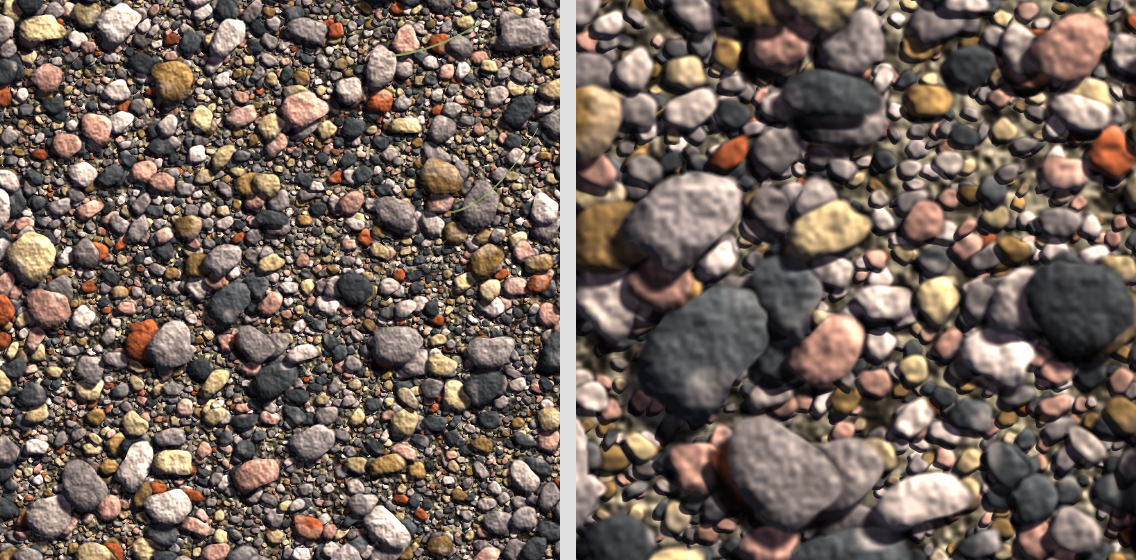
Left: the whole. Right: its middle third, enlarged.
Give the GLSL for this texture, as a three.js fragment shader.

```glsl
// Sunlit gravel: five layers of scattered pebbles, from fine grit to large stones,
// painted small to large over rough sandy soil. Each stone is a wobbly rounded
// ellipse with domed sunlight and a thrown shadow; a few grass blades lie on top.
varying vec2 vUv;

const int LAYERS = 5;
const float FINEST_CELLS = 92.0;      // grid cells across for the smallest stones
const float LAYER_RATIO = 0.61;       // cell count ratio between layers
const float FINE_DENSITY = 0.72;      // chance of a stone per cell, smallest layer
const float COARSE_DENSITY = 0.40;    // same, largest layer
const float EDGE = 0.0016;            // edge softness in canvas units
const float SHADOW_REACH = 0.42;      // shadow shift relative to stone radius
const vec3 SUN_DIR = vec3(0.50, 0.62, 0.60);
const vec3 SUN = vec3(1.38, 1.30, 1.16);
const vec3 SKY = vec3(0.19, 0.19, 0.24);
const vec3 SHADE = vec3(0.24, 0.23, 0.29);
const vec3 SOIL_DARK = vec3(0.24, 0.20, 0.16);
const vec3 SOIL_LIGHT = vec3(0.80, 0.73, 0.60);
const vec3 SLATE = vec3(0.29, 0.31, 0.33);
const vec3 GREY = vec3(0.56, 0.53, 0.53);
const vec3 PALE = vec3(0.88, 0.82, 0.79);
const vec3 PINK = vec3(0.80, 0.62, 0.56);
const vec3 CREAM = vec3(0.85, 0.76, 0.58);
const vec3 OCHRE = vec3(0.62, 0.50, 0.32);
const vec3 RUST = vec3(0.66, 0.36, 0.23);
const vec3 GRASS = vec3(0.56, 0.63, 0.38);

float hash(vec2 p) {
  vec3 q = fract(vec3(p.xyx) * 0.1031);
  q += dot(q, q.yzx + 33.33);
  return fract((q.x + q.y) * q.z);
}

vec2 hash2(vec2 p) { return vec2(hash(p), hash(p + 57.3)); }

float noise(vec2 p) {
  vec2 i = floor(p), f = fract(p);
  f = f * f * (3.0 - 2.0 * f);
  return mix(mix(hash(i), hash(i + vec2(1.0, 0.0)), f.x),
             mix(hash(i + vec2(0.0, 1.0)), hash(i + vec2(1.0, 1.0)), f.x), f.y);
}

float roughness(vec2 p) {
  return 0.45 * noise(p * 55.0) + 0.33 * noise(p * 121.0 + 9.0) + 0.22 * noise(p * 247.0 + 31.0);
}

vec3 stoneColour(float pick) {
  if (pick < 0.22) return SLATE;
  if (pick < 0.42) return GREY;
  if (pick < 0.58) return PALE;
  if (pick < 0.72) return PINK;
  if (pick < 0.85) return CREAM;
  if (pick < 0.95) return OCHRE;
  return RUST;
}

// Normalised distance from a stone centre: 1.0 on the outline
float outline(vec2 q, float seed, float power) {
  float a = atan(q.y, q.x + 0.00001);
  vec2 m = pow(abs(q) + 0.0001, vec2(power));
  float wobble = 0.09 * sin(2.0 * a + seed * 40.0) + 0.07 * sin(3.0 * a + seed * 91.0)
               + 0.035 * sin(5.0 * a + seed * 63.0);
  return pow(m.x + m.y, 1.0 / power) * (1.0 + wobble);
}

// Paints one layer of stones and their shadows over the colour below
vec3 paintLayer(vec3 col, vec2 uv, float cells, float density, float salt, float grain, float relief) {
  vec3 sun = normalize(SUN_DIR);
  vec2 p = uv * cells + salt * 7.31, base = floor(p);
  for (int j = -1; j <= 1; j++) {
    for (int i = -1; i <= 1; i++) {
      vec2 id = base + vec2(float(i), float(j));
      vec2 key = id + salt * 131.0;
      if (hash(key + 3.7) > density) continue;
      vec2 form = hash2(key + 11.9), tint = hash2(key + 23.1);
      vec2 offset = p - id - mix(vec2(0.2), vec2(0.8), hash2(key));
      float radius = mix(0.30, 0.56, form.x);
      vec2 radii = radius * vec2(1.0, mix(0.55, 0.95, form.y));
      float turn = mix(-0.9, 1.1, hash(key + 41.3));
      float c = cos(turn), s = sin(turn);
      mat2 toStone = mat2(c, -s, s, c);
      vec2 q = toStone * offset / radii;
      if (dot(q, q) > 5.0) continue;
      float power = mix(2.0, 3.4, tint.y);
      float d = max(outline(q, form.x, power) + (grain - 0.5) * 0.22, 0.001);
      vec2 towardSun = offset + normalize(sun.xy) * SHADOW_REACH * radius;
      float blocker = outline(toStone * towardSun / radii, form.x, power);

      // Thrown shadow and contact darkening on whatever lies below
      float shadow = 1.0 - smoothstep(0.88, 1.08, blocker);
      float contact = 1.0 - smoothstep(0.95, 1.3, d);
      col *= mix(vec3(1.0), SHADE, max(shadow, 0.5 * contact));

      // Domed stone with speckles and rough facets
      vec2 slope = (q * toStone) * pow(min(d, 1.1), 2.5) * 1.15;
      float light = max(dot(normalize(vec3(slope, 1.0)), sun) + relief * 1.1, 0.0);
      vec3 albedo = stoneColour(tint.x) * mix(0.78, 1.12, tint.y) * (0.72 + 0.56 * grain);
      float veins = noise(uv * 38.0 + form * 50.0);
      albedo = mix(albedo, PALE, 0.4 * smoothstep(0.62, 0.85, veins));
      float soft = EDGE * cells / radii.y;
      float cover = 1.0 - smoothstep(1.0 - soft, 1.0 + soft, d);
      col = mix(col, albedo * (SKY + SUN * light), cover);
    }
  }
  return col;
}

// Thin curved grass blade: lies right of its root and bends upward
float grassBlade(vec2 g, float bend) {
  float along = g.x / 0.16;
  float away = abs(g.y - bend * along * along - 0.02 * along);
  return (1.0 - smoothstep(0.0010, 0.0030, away)) * step(0.0, along) * step(along, 1.0);
}

void main() {
  float grain = roughness(vUv), cells = FINEST_CELLS;
  float relief = grain - roughness(vUv + normalize(SUN_DIR.xy) * 0.0035);
  vec3 col = mix(SOIL_DARK, SOIL_LIGHT, smoothstep(0.25, 0.72, grain));
  col *= clamp(0.78 + relief * 2.6, 0.18, 1.35) * mix(0.75, 1.1, noise(vUv * 14.0));
  for (int k = 0; k < LAYERS; k++) {
    float density = mix(FINE_DENSITY, COARSE_DENSITY, float(k) / float(LAYERS - 1));
    col = paintLayer(col, vUv, cells, density, float(k) + 1.0, grain, relief);
    cells *= LAYER_RATIO;
  }
  float grass = max(grassBlade(vUv - vec2(0.80, 0.62), 0.13), grassBlade(vUv - vec2(0.70, 0.90), 0.04));
  gl_FragColor = vec4(clamp(mix(col, GRASS * (0.8 + 0.5 * grain), 0.85 * grass), 0.0, 1.0), 1.0);
}
```
